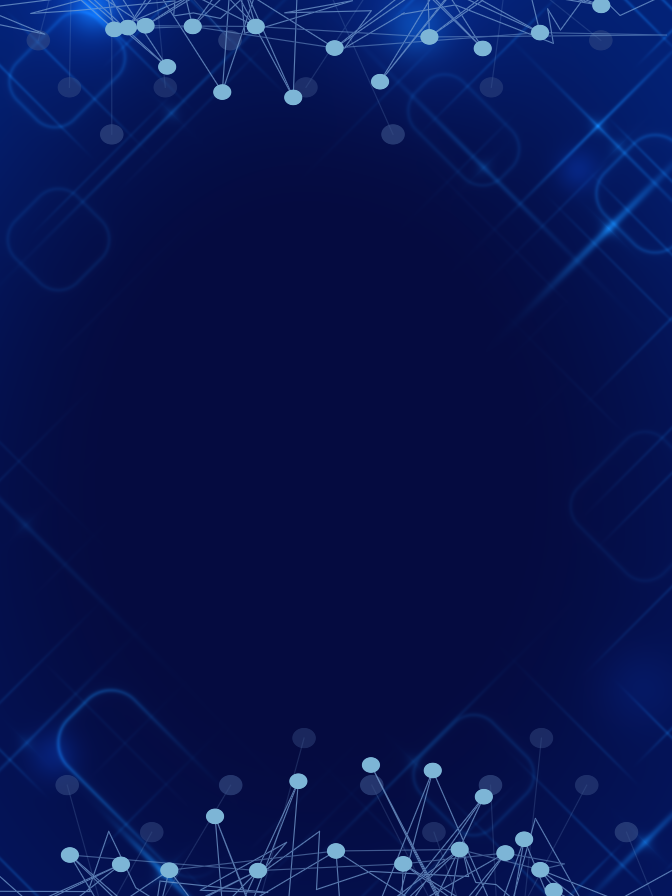
Write a WebGL 2 fragment shader that draws this background.

```glsl
#version 300 es
precision highp float;
// Dark blue technology backdrop: a vignette, glowing diagonal beams and tilted
// rounded frames, with node-and-line webs along the top and bottom edges.
// Lengths are hundredths of the canvas width; node places follow simple curves.
uniform vec2 u_resolution;
out vec4 fragColor;

const float PI = 3.14159;
const vec3 CORE = vec3(0.018, 0.043, 0.25);
const vec3 RIM_LOW = vec3(0.015, 0.085, 0.37);
const vec3 RIM_HIGH = vec3(0.012, 0.135, 0.47);
const vec3 TEAL = vec3(0.06, 0.42, 0.58);
const vec3 AZURE = vec3(0.03, 0.24, 0.62);
const vec3 DOT = vec3(0.49, 0.71, 0.84);
const vec3 THREAD = vec3(0.46, 0.62, 0.82);
const vec3 GHOST = vec3(0.22, 0.31, 0.53);

float hash(float n) {
  n = fract(n * 0.1031);
  n *= n + 33.33;
  n *= n + n;
  return fract(n);
}

// x runs up-right, y runs up-left
vec2 diagonal(vec2 p) { return vec2(p.x + p.y, p.y - p.x) * 0.7071; }

float glow(vec2 p, float x, float y, float radius) {
  vec2 d = (p - vec2(x, y)) / radius;
  return exp(-dot(d, d));
}

float thread(vec2 p, vec2 a, vec2 b, float px) {
  vec2 ab = b - a;
  float d = length(p - a - ab * clamp(dot(p - a, ab) / dot(ab, ab), 0.0, 1.0));
  return clamp((0.085 - d) / px + 0.5, 0.0, 1.0);
}

float disc(vec2 p, vec2 center, float radius, float px) {
  float d = length((p - center) * vec2(1.0, 1.16)) - radius;
  return 1.0 - smoothstep(-0.6 * px, 0.6 * px, d);
}

// Outline of a tilted rounded box with a soft halo
float frame(vec2 p, float x, float y, vec2 size, float radius) {
  vec2 q = abs(diagonal(p - vec2(x, y))) - size + radius;
  float d = abs(length(max(q, 0.0)) + min(max(q.x, q.y), 0.0) - radius);
  return 0.75 * exp(-d * d * 9.0) + 0.25 * exp(-d * 1.6);
}

// Tapered beam with a small star; rise is 1 up-right, -1 down-right
float beam(vec2 p, float x, float y, float reach, float width, float rise) {
  vec2 q = diagonal((p - vec2(x, y)) * vec2(rise, 1.0));
  vec2 t = q / vec2(reach, width);
  float star = exp(-abs(q.x) * 2.5 - abs(q.y) * 0.5);
  return exp(-dot(t, t)) + 0.5 * star + 0.4 * glow(p, x, y, 1.3);
}

// Scattered thin lines along one diagonal
float lattice(vec2 q, float pitch, float seed) {
  float cell = floor(q.y / pitch);
  float d = (fract(q.y / pitch) - 0.2 - 0.6 * hash(cell + seed)) * pitch;
  return exp(-d * d * 16.0) * smoothstep(0.1, 0.9, sin(q.x * 0.09 + 20.0 * hash(cell + seed + 7.0)));
}

// curve holds start, step and bend of the spacing along the edge
float spread(float i, vec3 curve) { return curve.x + i * (curve.y + i * curve.z); }

vec2 nodeAt(float i, float count, vec3 curve, float arch) {
  float low = 3.2 + 4.5 * hash(i + curve.x);
  float high = arch * sin(PI * i / (count - 1.0)) + 0.8;
  return vec2(spread(i, curve), mod(i, 2.0) > 0.5 ? high : low);
}

vec2 footOf(vec2 node, float seed) { return vec2(node.x + 26.0 * (hash(seed) - 0.5), -1.0); }

vec2 zigzag(float i, float depth) {
  float reach = mod(i, 2.0) > 0.5 ? depth : 0.3 * depth;
  return vec2(4.2 * i - 5.0 + 20.0 * (hash(i + depth) - 0.5), reach * (1.5 * hash(i + 40.0 + depth) - 0.2));
}

// Faint large nodes behind the web
vec3 ghosts(vec3 color, vec2 p, float count, vec3 curve, float middle, float phase, float px) {
  float dots = 0.0, lines = 0.0;
  for (float i = 0.0; i < count; i++) {
    vec2 a = vec2(spread(i, curve), middle - 7.0 * cos(0.5 * PI * i - phase));
    dots = max(dots, disc(p, a, 1.75, px) * (0.4 + 0.25 * hash(i + 3.0)));
    lines = max(lines, thread(p, a, footOf(a, i + middle), px));
  }
  return mix(mix(color, THREAD, 0.2 * lines), GHOST, dots);
}

// Bright nodes with threads to the edge and to their neighbours
vec3 web(vec3 color, vec2 p, float count, vec3 curve, float arch, float depth, float px) {
  float dots = 0.0, lines = 0.0;
  for (float i = 0.0; i < count; i++) {
    vec2 a = nodeAt(i, count, curve, arch);
    vec2 b = nodeAt(min(i + 4.0, count), count, curve, arch);
    for (float k = 0.0; k < 3.0; k++)
      lines = max(lines, thread(p, a, footOf(a, i * 3.0 + k + arch), px));
    if (mod(i, 2.0) < 0.5) lines = max(lines, 0.7 * thread(p, a, b, px));
    dots = max(dots, disc(p, a, 1.35, px));
  }
  for (float i = 0.0; i < 26.0; i++)
    lines = max(lines, thread(p, zigzag(i, depth), zigzag(i + 1.0, depth), px));
  return mix(mix(color, THREAD, 0.75 * lines), DOT, dots);
}

void main() {
  float px = 100.0 / u_resolution.x, top = u_resolution.y * px;
  vec2 p = gl_FragCoord.xy * px, hang = vec2(p.x, top - p.y), q = diagonal(p);

  // Vignette and broad glows
  float rim = smoothstep(0.55, 1.5, length((p - vec2(47.0, 0.47 * top)) / vec2(52.0, 0.5 * top)));
  vec3 color = mix(CORE, mix(RIM_LOW, RIM_HIGH, smoothstep(0.3, 0.9, p.y / top)), rim);
  color += AZURE * (0.22 * glow(hang, 62.0, 0.0, 14.0) + 0.3 * glow(hang, 14.0, 0.0, 9.0)
    + 0.25 * glow(p, 86.0, 108.0, 3.0) + 0.12 * glow(p, 95.0, 31.0, 6.0) + 0.25 * glow(p, 8.0, 21.0, 3.5));
  color += TEAL * (0.5 * glow(hang, 14.0, 1.0, 3.5) + 0.35 * glow(hang, 62.0, 4.0, 4.5));

  // Tilted frames
  float light = 0.65 * frame(p, 22.6, 16.7, vec2(7.0, 15.6), 5.0) * smoothstep(36.0, 10.0, p.x)
    + 0.25 * frame(p, 70.5, 18.0, vec2(7.5), 4.0) + 0.14 * frame(p, 96.0, 58.0, vec2(9.0), 4.0)
    + 0.4 * frame(p, 97.5, 104.5, vec2(7.5), 4.5) + 0.35 * frame(p, 10.0, 123.0, vec2(8.5, 6.0), 4.0)
    + 0.2 * frame(p, 8.7, 97.7, vec2(6.5), 4.0) + 0.2 * frame(p, 69.0, 114.0, vec2(5.0, 9.0), 4.0);
  color += TEAL * 0.65 * light;

  // Diagonal beams
  light = 0.65 * beam(p, 90.6, 99.3, 12.0, 0.6, 1.0) + 0.5 * beam(p, 89.0, 114.6, 14.0, 0.3, 1.0)
    + 0.35 * beam(p, 92.0, 111.5, 14.0, 0.3, -1.0) + 0.3 * beam(p, 72.0, 108.4, 18.0, 0.4, -1.0)
    + 0.3 * beam(p, 25.5, 116.5, 22.0, 0.3, 1.0) + 0.16 * beam(p, 3.8, 55.2, 20.0, 0.4, -1.0)
    + 0.75 * beam(p, 24.3, 3.5, 8.0, 0.5, -1.0) + 0.5 * beam(p, 96.0, 8.0, 9.0, 0.5, 1.0)
    + 0.22 * beam(p, 61.5, 20.0, 16.0, 0.3, 1.0) + 0.25 * beam(p, 4.0, 22.8, 13.0, 0.3, 1.0);
  color += TEAL * (0.8 * light + 0.3 * rim * (lattice(q, 8.0, 11.0) + lattice(q.yx, 9.0, 53.0)));

  // Webs along both edges
  color = ghosts(color, hang, 9.0, vec3(5.7, 3.8, 0.833), 13.0, 0.0, px);
  color = ghosts(color, p, 10.0, vec3(10.0, 13.0, -0.417), 16.5, 0.5 * PI, px);
  color = web(color, hang, 14.0, vec3(17.0, 1.74, 0.295), 13.8, 6.0, px);
  color = web(color, p, 16.0, vec3(10.4, 7.8, -0.2), 18.8, 9.0, px);
  fragColor = vec4(color, 1.0);
}
```
